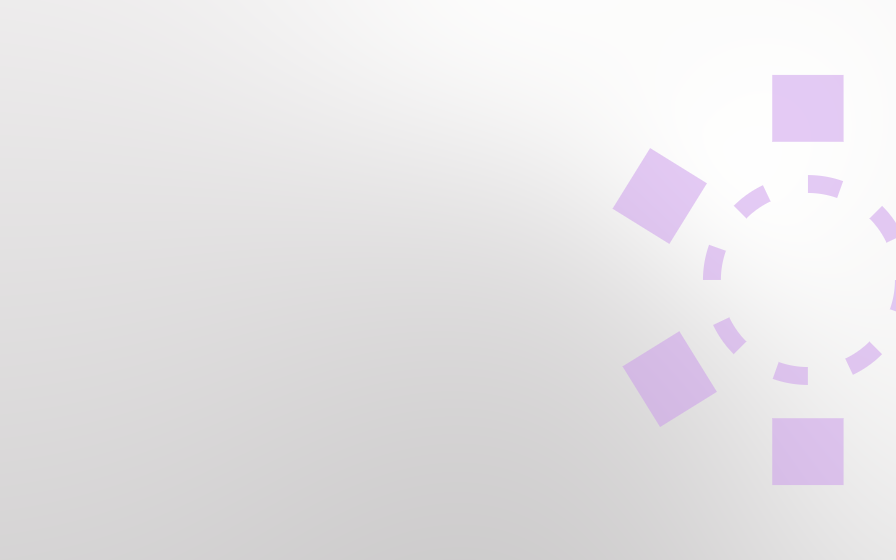
A WebGL 1 fragment shader for this background:

```glsl
precision highp float;

uniform vec2 u_resolution;

float glow(vec2 offset, vec2 radius) {
  vec2 q = offset / radius;
  return exp(-dot(q, q));
}

float boxDistance(vec2 p, vec2 halfSize) {
  vec2 q = abs(p) - halfSize;
  return length(max(q, 0.0)) + min(max(q.x, q.y), 0.0);
}

vec2 rotate(vec2 p, float angle) {
  float c = cos(angle), s = sin(angle);
  return vec2(c * p.x - s * p.y, s * p.x + c * p.y);
}

// Eight arc dashes, evenly spaced around the ring
float dashedRing(vec2 p) {
  float radius = length(p);
  float angle = atan(p.y, p.x);
  float dashAngle = mod(angle - 0.2213, 0.7854) - 0.3927;
  float band = abs(radius - 0.1714) - 0.016;
  return max(band, radius * (abs(dashAngle) - 0.171));
}

// Blocks above, below and to the left of the ring
float outerBlocks(vec2 p) {
  float d = 10.0;
  for (int i = 0; i < 2; i++) {
    float side = 1.0 - 2.0 * float(i);
    vec2 upright = p - vec2(0.0, side * 0.3065);
    d = min(d, boxDistance(upright, vec2(0.0637, 0.0597)));

    vec2 center = vec2(-0.2557, -0.0135) + side * vec2(-0.0089, 0.1635);
    vec2 tilted = rotate(p - center, side * 0.555);
    d = min(d, boxDistance(tilted, vec2(0.0597, 0.0637)));
  }
  return d;
}

vec3 background(vec2 p) {
  // Grey vertical ramp with a shadow at the lower middle
  float shade = mix(0.835, 0.925, p.y);
  shade -= 0.032 * glow(p - vec2(0.85, 0.0), vec2(0.5, 0.7));
  vec3 grey = vec3(shade) + vec3(0.004, -0.002, 0.0);

  // Slanted main light, steeper on its lower left flank
  vec2 slant = rotate(p - vec2(1.333, 0.71), 0.7854);
  float flank = slant.y < 0.0 ? 0.24 : 0.6;
  float mainLight = glow(slant, vec2(0.45, flank));

  float topLight = 0.85 * glow(p - vec2(0.94, 1.04), vec2(0.5, 0.33));
  float rightLight = 0.6 * glow(p - vec2(1.67, 0.33), vec2(0.38, 0.65));
  float light = 1.0 - (1.0 - mainLight) * (1.0 - topLight) * (1.0 - rightLight);
  return mix(grey, vec3(0.997, 0.997, 0.995), light);
}

void main() {
  vec2 p = gl_FragCoord.xy / u_resolution.y;
  vec3 color = background(p);

  // Translucent lilac shapes
  vec2 local = p - vec2(1.4427, 0.5);
  float d = min(dashedRing(local), outerBlocks(local));
  float coverage = clamp(0.5 - d * u_resolution.y, 0.0, 1.0);
  color = mix(color, vec3(0.79, 0.59, 0.92), 0.5 * coverage);

  gl_FragColor = vec4(color, 1.0);
}
```
